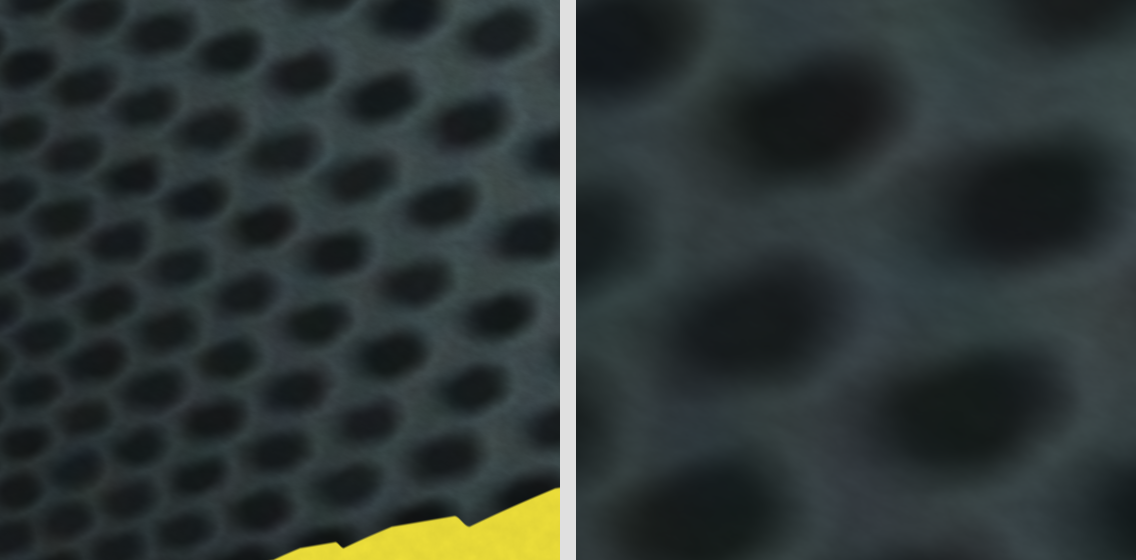
Left: the whole. Right: its middle third, enlarged.
Write a Shadertoy shader that draws this texture.

```glsl
// A dark perforated mesh seen at a slant, with a yellow ground in the lower right corner.
// A homography lays a lattice of soft, tilted oval holes in perspective; gradient noise
// adds grain and faint colour stains, and a stepped sawtooth forms the cut edge.

#define HOLE_SIZE vec2(0.074, 0.045)
#define HOLE_TILT 0.27
#define HOLE_COLOR vec3(0.075, 0.092, 0.096)
#define WALL_DIM vec3(0.145, 0.172, 0.178)
#define WALL_LIT vec3(0.245, 0.298, 0.305)
#define GROUND_COLOR vec3(0.905, 0.850, 0.220)
#define GRAIN 0.09
#define STAIN 0.022
#define EDGE_BLUR 0.003

// Lattice (column, row, 1) to canvas with y pointing down, before division by depth
const mat3 LATTICE_TO_CANVAS = mat3(
     0.1159,  0.0349, -0.0390,
    -0.0188,  0.1491,  0.0342,
     0.5339,  0.1341,  1.0);

vec2 hash2(vec2 p) {
    vec3 q = fract(p.xyx * vec3(0.1031, 0.1030, 0.0973));
    q += dot(q, q.yzx + 33.33);
    return fract((q.xx + q.yz) * q.zy);
}

float cornerSlope(vec2 cell, vec2 offset) {
    return dot(hash2(cell + 57.0) * 2.0 - 1.0, offset);
}

float gradientNoise(vec2 p) {
    vec2 i = floor(p), f = fract(p);
    vec2 u = f * f * f * (f * (f * 6.0 - 15.0) + 10.0);
    vec2 e = vec2(1.0, 0.0);
    return mix(mix(cornerSlope(i, f), cornerSlope(i + e, f - e), u.x),
               mix(cornerSlope(i + e.yx, f - e.yx), cornerSlope(i + 1.0, f - 1.0), u.x), u.y);
}

float fractalNoise(vec2 p) {
    float sum = 0.0, gain = 1.0;
    for (int k = 0; k < 4; k++) {
        sum += gain * gradientNoise(p);
        p = mat2(1.6, 1.2, -1.2, 1.6) * p + 7.3;
        gain *= 0.55;
    }
    return sum;
}

// x: darkness of the holes, y: glow on the rim at their lower right
vec2 holes(vec2 p) {
    vec3 h = inverse(LATTICE_TO_CANVAS) * vec3(p, 1.0);
    vec2 nearest = round(h.xy / h.z);
    float c = cos(HOLE_TILT), s = sin(HOLE_TILT);
    vec2 result = vec2(0.0);
    for (int j = -1; j <= 1; j++)
    for (int i = -1; i <= 1; i++) {
        vec2 id = nearest + vec2(i, j);
        vec3 center = LATTICE_TO_CANVAS * vec3(id, 1.0);
        vec2 rnd = hash2(id + 20.0);
        vec2 d = (p - center.xy / center.z) * center.z;
        vec2 q = vec2(c * d.x - s * d.y, s * d.x + c * d.y) / HOLE_SIZE;
        q /= 0.95 + 0.12 * rnd.x;
        q.y += 0.14 * q.x * q.x - 0.06;
        float r = pow(pow(abs(q.x), 2.4) + pow(abs(q.y), 2.4), 1.0 / 2.4);
        // The right end of a hole is crisper than the left
        float inner = mix(0.2, 0.5, smoothstep(-1.0, 1.0, q.x));
        float dark = 1.0 - smoothstep(inner, 1.22, r);
        float rim = exp(-pow((r - 1.25) * 4.5, 2.0)) * smoothstep(-0.2, 0.9, q.x + 0.4 * q.y);
        result = max(result, vec2(dark * (0.82 + 0.18 * rnd.y), rim));
    }
    return result;
}

// Height of the cut edge: each tooth rises, then drops back to a sloping base line
float cutEdge(float x) {
    float tooth = log(max(1.0, 1.0 + (x - 0.488) / 0.162)) / log(1.78);
    float f = fract(tooth);
    float rise = min(f / 0.45, 1.0) * (1.0 - smoothstep(0.9, 1.0, f));
    return 1.0 - 0.17 * (x - 0.488) - 0.013 * pow(1.8, floor(tooth)) * rise;
}

void mainImage(out vec4 fragColor, in vec2 fragCoord) {
    vec2 uv = fragCoord / iResolution.xy;
    vec2 p = vec2(uv.x, 1.0 - uv.y);

    // Slightly uneven hole outlines
    vec2 wobble = vec2(gradientNoise(p * 22.0), gradientNoise(p * 22.0 + 40.0));
    vec2 mesh = holes(p + 0.009 * wobble);

    // Wall brightens towards the upper right
    float light = smoothstep(-0.1, 1.05, 0.62 * uv.x + 0.38 * uv.y);
    vec3 wall = mix(WALL_DIM, WALL_LIT, light);
    wall *= 1.0 + 0.10 * mesh.y;
    vec3 color = mix(wall, HOLE_COLOR, mesh.x);

    // Slanted grain and broad colour stains
    vec2 slanted = vec2(p.x + 0.4 * p.y, p.y - 0.4 * p.x);
    color *= 1.0 + GRAIN * fractalNoise(slanted * vec2(38.0, 70.0));
    color += STAIN * vec3(gradientNoise(p * 13.0 + 3.0),
                          0.6 * gradientNoise(p * 13.0 + 31.0),
                          gradientNoise(p * 13.0 + 67.0));

    // Yellow ground below the cut edge, with a shaded border on the mesh
    float below = p.y - cutEdge(p.x);
    color *= 1.0 - 0.25 * smoothstep(-0.05, 0.0, below);
    vec3 ground = GROUND_COLOR * (1.0 + 0.04 * fractalNoise(p * 30.0));
    float blur = max(EDGE_BLUR, 1.0 / iResolution.y);
    color = mix(color, ground, smoothstep(-blur, blur, below));

    fragColor = vec4(clamp(color, 0.0, 1.0), 1.0);
}
```
